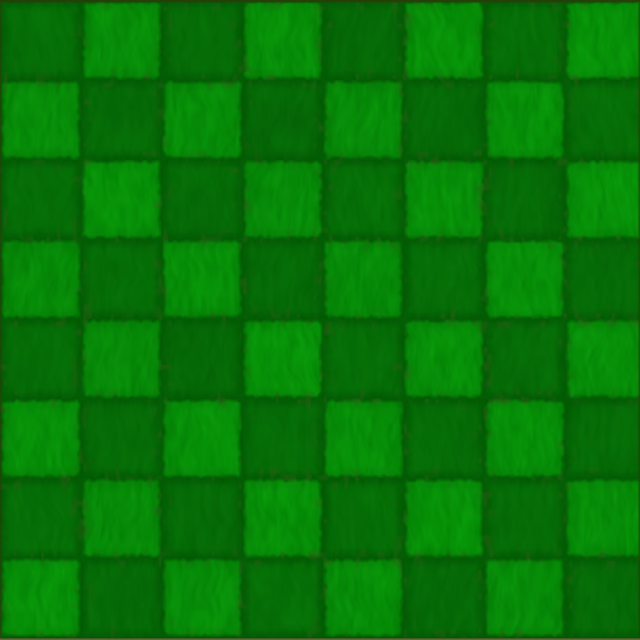
Give the GLSL for this pattern, as a WebGL 2 fragment shader.

```glsl
#version 300 es
precision highp float;
// Checkerboard of mown grass: light and dark woven green squares with soft seams.

uniform vec2 u_resolution;
out vec4 outColor;

// Layout, in canvas units
const vec2 CELL_SIZE = vec2(0.1260, 0.1245);
const vec2 GRID_ORIGIN = vec2(0.0010, 0.0035);
const float BORDER_WIDTH = 0.0045;

// Square shape, in cell units
const float LIGHT_HALF = 0.468;
const float DARK_HALF = 0.435;
const float CORNER_RADIUS = 0.05;
const float EDGE_SOFTNESS = 0.035;
const float EDGE_WOBBLE = 0.035;

// Grass blades
const vec2 BLADE_FREQ = vec2(125.0, 36.0);
const float LIGHT_GRAIN = 0.085;
const float DARK_GRAIN = 0.045;
const float CELL_VARIATION = 0.014;

// Colours
const vec3 LIGHT_GREEN = vec3(0.025, 0.555, 0.030);
const vec3 DARK_GREEN = vec3(0.020, 0.425, 0.025);
const vec3 SEAM_GREEN = vec3(0.012, 0.360, 0.015);
const vec3 WORN_BROWN = vec3(0.190, 0.370, 0.090);
const vec3 BORDER_BROWN = vec3(0.140, 0.250, 0.030);
const vec3 BOTTOM_TAN = vec3(0.360, 0.420, 0.220);

float hash(vec2 p) {
    vec3 q = fract(vec3(p.xyx) * 0.1031);
    q += dot(q, q.yzx + 33.33);
    return fract((q.x + q.y) * q.z);
}

float noise(vec2 p) {
    vec2 i = floor(p), f = fract(p);
    f = f * f * (3.0 - 2.0 * f);
    float low = mix(hash(i), hash(i + vec2(1, 0)), f.x);
    float high = mix(hash(i + vec2(0, 1)), hash(i + vec2(1, 1)), f.x);
    return mix(low, high, f.y);
}

float roundedBox(vec2 p, float halfSize) {
    vec2 d = abs(p) - halfSize + CORNER_RADIUS;
    return length(max(d, 0.0)) + min(max(d.x, d.y), 0.0) - CORNER_RADIUS;
}

// Upright strands that bend gently, centred on zero
float blades(vec2 uv, float lean) {
    float bend = 0.012 * (noise(uv * 28.0) - 0.5);
    vec2 p = vec2(uv.x + lean * uv.y + bend, uv.y);
    float coarse = noise(p * BLADE_FREQ + 17.0);
    float fine = noise(p * BLADE_FREQ * vec2(1.8, 2.1) + 61.0);
    return 0.65 * coarse + 0.35 * fine - 0.5;
}

void main() {
    vec2 uv = gl_FragCoord.xy / u_resolution;
    float pixel = 1.0 / min(u_resolution.x, u_resolution.y);

    // Cell address and local position
    vec2 grid = (uv - GRID_ORIGIN) / CELL_SIZE;
    vec2 cell = clamp(floor(grid), 0.0, 7.0);
    vec2 local = grid - cell - 0.5;
    bool isLight = mod(cell.x + cell.y, 2.0) < 0.5;
    float cellRandom = hash(cell + 5.0);

    // Ragged square with soft edges
    vec2 wobble = vec2(noise(uv * vec2(90.0, 120.0)), noise(uv * vec2(150.0, 80.0) + 40.0)) - 0.5;
    float dist = roundedBox(local + EDGE_WOBBLE * wobble, isLight ? LIGHT_HALF : DARK_HALF);
    float softness = max(isLight ? EDGE_SOFTNESS : 2.0 * EDGE_SOFTNESS, pixel / CELL_SIZE.x);
    float fill = 1.0 - smoothstep(-softness, softness, dist);

    // Grass body, streaked and slightly uneven
    float strand = blades(uv, 0.25 * (cellRandom - 0.5));
    float patches = noise(uv * 22.0 + 9.0) - 0.5;
    vec3 grass = isLight ? LIGHT_GREEN : DARK_GREEN;
    grass.g += CELL_VARIATION * (2.0 * cellRandom - 1.0) + 0.025 * patches;
    float grain = strand * (isLight ? LIGHT_GRAIN : DARK_GRAIN);
    grass += grain * vec3(0.35, 1.0, 0.35);
    float rim = smoothstep(-0.16, 0.0, dist);
    grass = mix(grass, SEAM_GREEN, rim * 0.16);
    vec3 color = mix(SEAM_GREEN + 0.025 * strand, grass, fill);

    // Faint worn flecks along the seams
    float fleck = smoothstep(0.66, 0.92, noise(uv * vec2(120.0, 75.0) + 83.0));
    float nearSeam = smoothstep(-0.12, 0.0, dist);
    color = mix(color, WORN_BROWN, fleck * nearSeam * 0.40);

    // Brown outer border with a pale bottom strip
    float sides = min(uv.x, 1.0 - uv.x);
    float ends = min(uv.y, 1.0 - uv.y);
    float sideBorder = 1.0 - smoothstep(0.0, BORDER_WIDTH, sides);
    float endBorder = 1.0 - smoothstep(0.3 * BORDER_WIDTH, 1.3 * BORDER_WIDTH, ends);
    float borderAmount = max(0.75 * sideBorder, endBorder);
    color = mix(color, BORDER_BROWN, borderAmount);
    color = mix(color, BOTTOM_TAN, 1.0 - smoothstep(0.001, 0.004, uv.y));

    outColor = vec4(clamp(color, 0.0, 1.0), 1.0);
}
```
